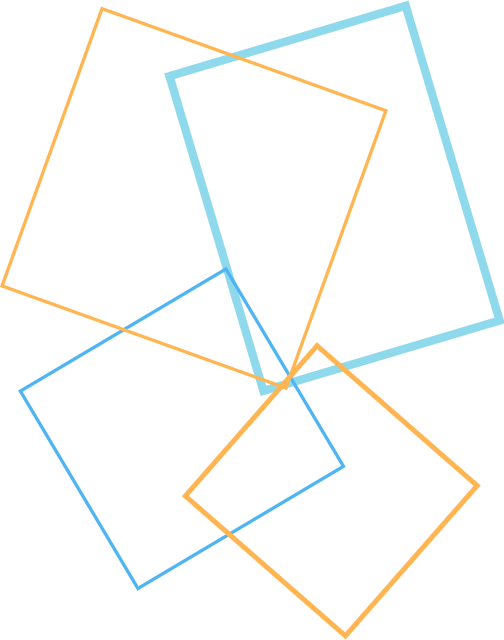
Reproduce this background procedurally as a Shadertoy shader.

```glsl
// Four tilted rectangle outlines overlap on a white ground.
// Each is a rotated box distance with mitred corners, turned into a
// smooth-edged stroke and painted from back to front.

const vec3 WHITE  = vec3(1.0);
const vec3 SKY    = vec3(0.56, 0.85, 0.93);
const vec3 BLUE   = vec3(0.31, 0.71, 0.95);
const vec3 ORANGE = vec3(1.0, 0.71, 0.32);
const float ASPECT = 0.7865;

// Rotates a point into the frame of a box turned by the given degrees.
vec2 toBoxFrame(vec2 p, float degrees) {
    float a = radians(degrees);
    float c = cos(a), s = sin(a);
    return vec2(c * p.x + s * p.y, c * p.y - s * p.x);
}

// Signed box distance whose level sets keep square corners.
float mitredBox(vec2 p, vec2 halfSize) {
    vec2 d = abs(p) - halfSize;
    return max(d.x, d.y);
}

// Coverage of a rectangle outline, softened over one pixel.
float frameMask(vec2 p, vec2 center, vec2 halfSize, float degrees, float halfStroke) {
    float d = mitredBox(toBoxFrame(p - center, degrees), halfSize);
    float pixel = 1.0 / iResolution.y;
    return clamp(0.5 - (abs(d) - halfStroke) / pixel, 0.0, 1.0);
}

void mainImage(out vec4 fragColor, in vec2 fragCoord) {
    vec2 p = fragCoord / iResolution.xy * vec2(ASPECT, 1.0);

    // Strokes, back to front
    float skyFrame   = frameMask(p, vec2(0.5221, 0.6901), vec2(0.1923, 0.2565), 16.6, 0.0065);
    float blueFrame  = frameMask(p, vec2(0.2839, 0.3301), vec2(0.1866, 0.1794), 30.75, 0.0026);
    float thinFrame  = frameMask(p, vec2(0.3027, 0.6901), vec2(0.2354, 0.2302), -19.8, 0.0026);
    float thickFrame = frameMask(p, vec2(0.5169, 0.2331), vec2(0.1660, 0.1560), -41.2, 0.0039);

    vec3 color = mix(WHITE, SKY, skyFrame);
    color = mix(color, BLUE, blueFrame);
    color = mix(color, ORANGE, thinFrame);
    color = mix(color, ORANGE, thickFrame);
    fragColor = vec4(color, 1.0);
}
```
